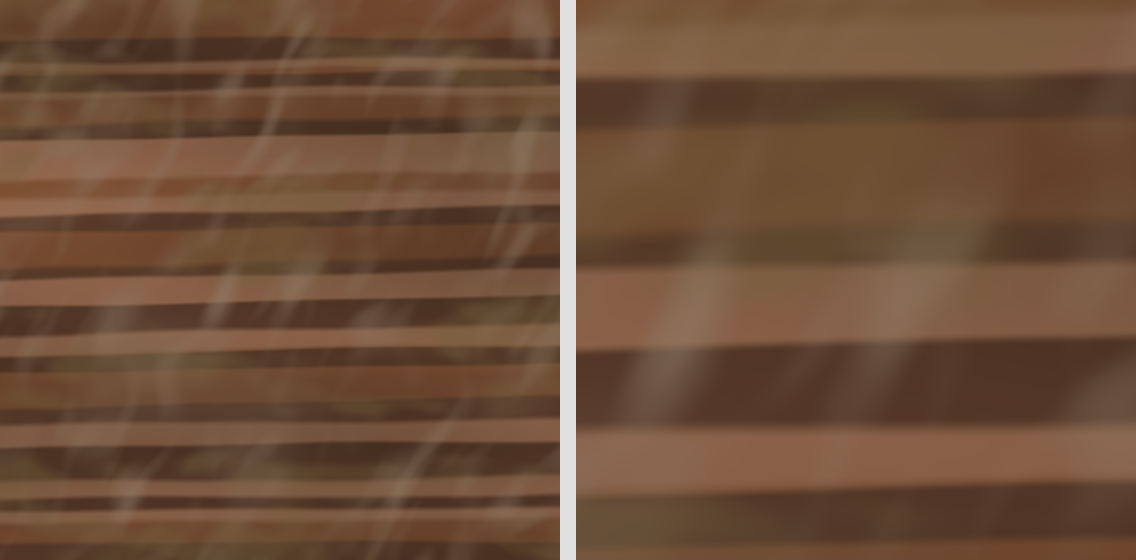
Left, the full canvas; right, a detail of the centre.
This texture is drawn by a WebGL 1 fragment shader. Its source:

```glsl
precision highp float;
// Soft layered strata in dark brown, rust and clay, nearly horizontal.
// Bands are stacked with jittered, gently wavering boundaries; stretched
// gradient noise adds olive stains and short pale wisps on top.

uniform vec2 u_resolution;

const float BAND_COUNT = 36.0;
const float EDGE_SOFTNESS = 0.0052;
const vec3 DARK_BROWN = vec3(0.300, 0.194, 0.134);
const vec3 RUST = vec3(0.415, 0.260, 0.165);
const vec3 CLAY = vec3(0.490, 0.342, 0.252);
const vec3 OLIVE = vec3(0.455, 0.380, 0.235);
const vec3 PALE_HAZE = vec3(0.570, 0.490, 0.415);

float hash(float n) {
  return fract(sin(n * 127.1 + 11.7) * 4375.85);
}

vec2 gradient(vec2 cell) {
  float angle = 6.2832 * fract(sin(dot(cell, vec2(127.1, 311.7))) * 4375.85);
  return vec2(cos(angle), sin(angle));
}

// Gradient noise, roughly -0.7 to 0.7
float noise(vec2 p) {
  vec2 cell = floor(p);
  vec2 f = p - cell;
  vec2 w = f * f * f * (f * (f * 6.0 - 15.0) + 10.0);
  vec2 right = vec2(1.0, 0.0);
  vec2 up = vec2(0.0, 1.0);
  float low = mix(dot(gradient(cell), f),
                  dot(gradient(cell + right), f - right), w.x);
  float high = mix(dot(gradient(cell + up), f - up),
                   dot(gradient(cell + 1.0), f - 1.0), w.x);
  return mix(low, high, w.y);
}

// Tones cycle upward as dark, rust, clay; swaps merge some neighbours
vec3 bandTone(float index) {
  float phase = mod(index, 3.0);
  float pick = hash(index + 40.0);
  vec3 tone = pick < 0.15 ? RUST : DARK_BROWN;
  if (phase > 0.5) tone = pick < 0.2 ? DARK_BROWN : (pick > 0.8 ? CLAY : RUST);
  if (phase > 1.5) tone = pick < 0.2 ? RUST : CLAY;
  return tone * (0.96 + 0.08 * hash(index + 80.0));
}

vec3 strata(vec2 p) {
  float tilt = 0.024 * (p.x - 0.5) * sin(3.1416 * p.y);
  vec3 color = bandTone(0.0);
  for (float i = 1.0; i < BAND_COUNT; i += 1.0) {
    float jitter = 0.75 * (hash(i) - 0.5);
    float spacing = 0.016 * sin(i * 0.7);
    float waver = 0.010 * noise(vec2(p.x * 2.5, i * 3.37));
    float boundary = (i + jitter) / BAND_COUNT + spacing + tilt + waver;
    float softness = EDGE_SOFTNESS * (0.7 + 0.8 * hash(i + 20.0));
    float above = smoothstep(-softness, softness, p.y - boundary);
    color = mix(color, bandTone(i), above);
  }
  return color;
}

// Curved streaks rising to the right; scale is (across, along)
float wisps(vec2 p, vec2 scale, float seed) {
  vec2 bent = p + 0.06 * vec2(noise(p * 5.0 + seed), noise(p * 5.0 - seed));
  vec2 slanted = vec2(0.86 * bent.x - 0.51 * bent.y,
                      0.51 * bent.x + 0.86 * bent.y);
  return smoothstep(0.02, 0.55, noise(slanted * scale + seed));
}

// Mottled patches, lengthened sideways
float stains(vec2 p) {
  float broad = noise(p * vec2(2.5, 9.0) + 5.3);
  float mottled = noise(p * vec2(13.0, 24.0) + 17.9);
  return smoothstep(-0.05, 0.5, broad + 0.5 * mottled);
}

void main() {
  vec2 uv = gl_FragCoord.xy / u_resolution;
  vec3 color = strata(uv);

  // Broad light and dark zones, then olive stains
  color *= 1.0 + 0.24 * noise(uv * vec2(1.2, 5.0) + 61.4);
  color = mix(color, OLIVE, 0.40 * stains(uv));

  // Wide veils, short wisps and faint narrow streaks
  float patches = smoothstep(-0.4, 0.3, noise(uv * 5.0 + 31.0));
  float veil = wisps(uv, vec2(7.0, 3.0), 47.2);
  float shortWisps = wisps(uv, vec2(17.0, 6.5), 7.1) * patches;
  float otherWisps = wisps(uv, vec2(20.0, 7.0), 83.6);
  color = mix(color, PALE_HAZE, 0.02 + 0.20 * veil);
  color = mix(color, PALE_HAZE, 0.50 * shortWisps);
  color = mix(color, PALE_HAZE, 0.24 * otherWisps);

  gl_FragColor = vec4(color, 1.0);
}
```
